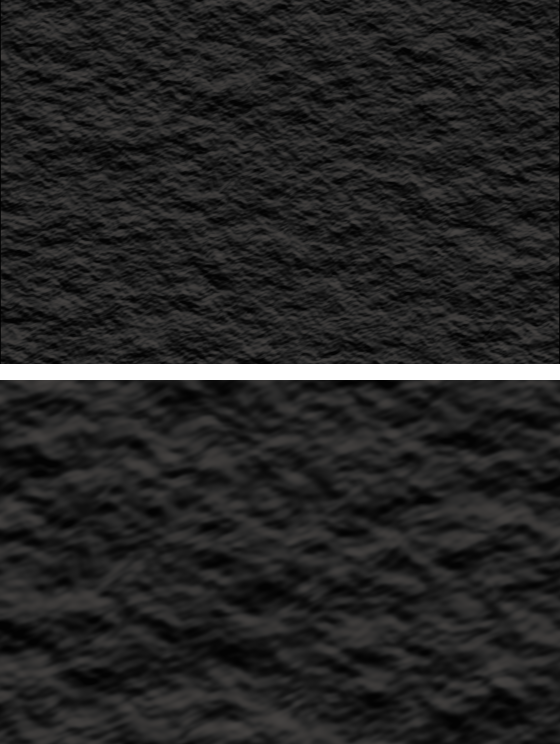
Top: the whole. Bottom: its middle third, enlarged.
This texture is drawn by a Shadertoy shader. Its source:

```glsl
vec2 gradientAt(vec2 cell) {
    vec3 q = fract(cell.xyx * vec3(0.1031, 0.1030, 0.0973));
    q += dot(q, q.yzx + 33.33);
    return fract((q.xx + q.yz) * q.zy) * 2.0 - 1.0;
}

float gradientNoise(vec2 p) {
    vec2 i = floor(p), f = p - i;
    vec2 u = f * f * f * (f * (f * 6.0 - 15.0) + 10.0);
    vec2 e = vec2(1.0, 0.0);
    float low = mix(dot(gradientAt(i), f), dot(gradientAt(i + e), f - e), u.x);
    float high = mix(dot(gradientAt(i + e.yx), f - e.yx), dot(gradientAt(i + 1.0), f - 1.0), u.x);
    return mix(low, high, u.y);
}

// Layers of stretched bumps, tilted alternately left and right
float rockHeight(vec2 p) {
    float height = 0.0, frequency = 7.0;
    for (int i = 0; i < 5; i++) {
        float octave = float(i);
        float tilt = (i % 2 == 0 ? 0.32 : -0.32);
        vec2 along = vec2(cos(tilt), sin(tilt));
        vec2 q = vec2(dot(p, along), dot(p, vec2(-along.y, along.x)));
        float weight = exp(-0.12 * (octave - 3.0) * (octave - 3.0));
        height += weight / frequency * gradientNoise(q * vec2(0.62, 1.0) * frequency + 37.0 * octave + 50.0);
        frequency *= 2.0;
    }
    return height;
}

void mainImage(out vec4 fragColor, in vec2 fragCoord) {
    vec2 p = fragCoord / iResolution.y;
    float width = iResolution.x / iResolution.y;

    // Bend the layers slightly so the ledges look broken
    vec2 bend = vec2(gradientNoise(p * 23.0 + 11.0), gradientNoise(p * 23.0 + 71.0));
    vec2 q = p + 0.006 * bend;

    // Light from above: shade by the vertical slope
    vec2 stride = vec2(0.0003, 0.0014);
    float slope = (rockHeight(q - stride) - rockHeight(q + stride)) / (2.0 * stride.y);
    float tone = max(0.127 + 0.155 * tanh(slope * 0.47), 0.012);

    // Near-neutral stone, a little warmer in the highlights
    vec3 color = tone * mix(vec3(1.0), vec3(1.02, 0.985, 0.965), smoothstep(0.15, 0.24, tone));

    // Thin dark side edges
    float edge = min(p.x, width - p.x);
    color *= smoothstep(0.0005, 0.0035, edge);
    fragColor = vec4(color, 1.0);
}
```
